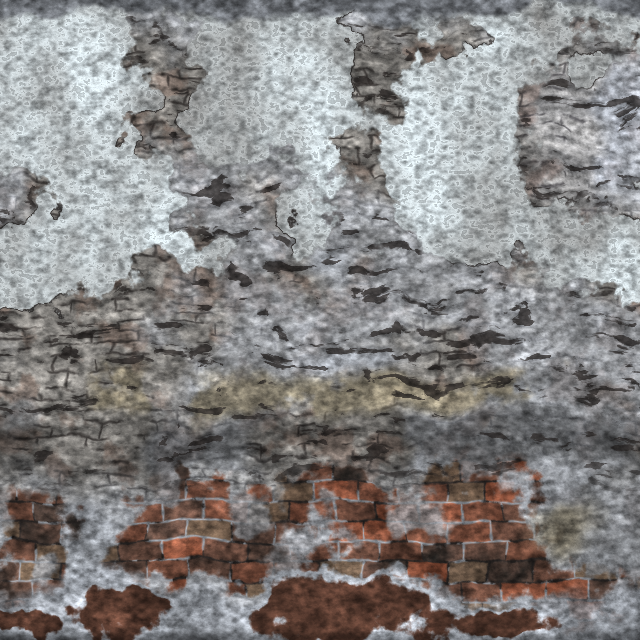
Give the GLSL for this texture, as a WebGL 1 fragment shader.

```glsl
precision highp float;
uniform vec2 u_resolution;

#define EDGE .004
#define WARP .085
#define GRAIN 1.15
#define BRICK_SIZE vec2(.067, .031)
#define STONE_SIZE vec2(.075, .019)
#define PLASTER_LIGHT vec3(.81, .85, .865)
#define PLASTER_GREY vec3(.61, .62, .62)
#define STONE_GREY vec3(.485, .475, .46)
#define OCHRE vec3(.47, .44, .37)
#define BRICK_RED vec3(.43, .29, .235)
#define PALE_GREY vec3(.62, .64, .67)
#define SOOT vec3(.15, .135, .13)

float hash(vec2 p) {
  return fract(sin(dot(p, vec2(127.1, 311.7))) * 43758.5);
}

float noise(vec2 p) {
  vec2 i = floor(p), f = fract(p);
  f = f * f * (3. - 2. * f);
  return mix(mix(hash(i), hash(i + vec2(1, 0)), f.x),
             mix(hash(i + vec2(0, 1)), hash(i + 1.), f.x), f.y);
}

float fbm(vec2 p) {
  float sum = 0., amp = .5;
  for (int i = 0; i < 5; i++) {
    sum += amp * noise(p);
    p = mat2(1.6, 1.2, -1.2, 1.6) * p + 7.3;
    amp *= .5;
  }
  return sum;
}

float box(vec2 p, float x, float y, float w, float h) {
  vec2 d = abs(p - vec2(x, y)) - vec2(w, h);
  return length(max(d, 0.)) + min(max(d.x, d.y), 0.);
}

float oval(vec2 p, float x, float y, float w, float h) {
  return length((p - vec2(x, y)) / vec2(w, h)) - 1.;
}

// Soft oval: 1 in the middle, 0 outside
float spot(vec2 p, float x, float y, float w, float h) {
  return 1. - smoothstep(-.7, .15, oval(p, x, y, w, h));
}

// Running bond: x = distance to the joint, y = random value per block
vec2 courses(vec2 p, vec2 size) {
  vec2 g = p / size;
  float row = floor(g.y);
  g.x += .5 * mod(row, 2.) + .35 * hash(vec2(row, 3));
  vec2 f = (.5 - abs(fract(g) - .5)) * size;
  return vec2(min(f.x, f.y), hash(floor(g)));
}

// Distance to the remaining plaster, negative where it holds
float plasterDistance(vec2 p) {
  float holes = box(p, .26, .85, .045, .1);
  holes = min(holes, box(p, .24, .96, .025, .03));
  holes = min(holes, box(p, .37, .67, .09, .07));
  holes = min(holes, box(p, .605, .89, .05, .095));
  holes = min(holes, box(p, .565, .69, .033, .12));
  holes = min(holes, box(p, .7, .945, .05, .04));
  holes = min(holes, box(p, .91, .79, .105, .1));
  holes = min(holes, box(p, .92, .92, .055, .025));
  holes = min(holes, box(p, .03, .68, .05, .035));
  return max(.53 + .08 * sin(3.14 * p.x) - p.y, -holes);
}

void main() {
  vec2 uv = gl_FragCoord.xy / u_resolution;
  vec2 wobble = vec2(fbm(uv * 13.), fbm(uv * 13. + 31.)) - .48;
  vec2 p = uv + WARP * wobble;
  float broad = fbm(uv * 7. + 3.);
  float mottled = fbm(uv * 32.);
  float fine = fbm(uv * vec2(95, 130));
  float layered = fbm(uv * vec2(24, 74) + wobble * 3.);
  float shade = .5 + mottled;

  // Rough stone courses
  vec2 stone = courses(uv + .05 * wobble, STONE_SIZE);
  vec3 color = STONE_GREY * (.4 + .16 * stone.y + 1.1 * layered);
  color = mix(color, vec3(.4, .32, .28), .5 * smoothstep(.5, .66, fbm(uv * 23. + 9.)));
  float joint = 1. - smoothstep(0., EDGE, stone.x);
  color = mix(color, SOOT, .7 * joint * smoothstep(.47, .6, mottled));
  color = mix(color, PALE_GREY * shade, .65 * smoothstep(.45, .64, broad));
  color += spot(p, .92, .8, .15, .16) * vec3(.1, .11, .13);

  // Ochre blocks above a sooty band
  float ochre = 1. - smoothstep(-.01, .02, box(p, .505, .387, .37, .025));
  color = mix(color, OCHRE * (shade + .08), .85 * ochre * smoothstep(.36, .5, fbm(uv * 15.)));
  float sooty = 1. - smoothstep(.02, .06, abs(p.y - .31));
  color *= 1. - .36 * sooty * smoothstep(.2, .5, broad);
  color = mix(color, PALE_GREY * shade, .8 * spot(p, .55, .45, .11, .025));
  color = mix(color, PALE_GREY, .7 * spot(p, .52, .58, .05, .035));

  // Red brickwork with smeared mortar
  vec2 brick = courses(uv + .022 * wobble, BRICK_SIZE);
  vec3 mortar = PALE_GREY * shade * .86;
  vec3 clay = BRICK_RED * (.35 + 1.2 * mottled) + vec3(.2, .05, 0) * (brick.y - .5);
  clay = mix(clay, OCHRE * shade * .8, .7 * step(.7, brick.y) * step(brick.y, .9));
  vec3 bed = mix(SOOT, mortar, smoothstep(.4, .5, mottled));
  clay = mix(bed, clay, smoothstep(0., EDGE, brick.x + .004 * (fine - .4)));
  float red = min(box(p, .045, .145, .055, .095), box(p, .34, .165, .145, .085));
  red = min(red, box(p, .665, .155, .18, .105));
  red = min(red, box(p, .89, .065, .07, .045)) + .12 * (mottled - .48);
  color = mix(color, mortar, .75 * (1. - smoothstep(.2, .3, p.y)));
  red = 1. - smoothstep(-.012, .012, red);
  color = mix(color, clay, red * (1. - .8 * smoothstep(.5, .6, fbm(uv * 16. + 40.))));
  color = mix(color, OCHRE * shade, .8 * spot(p, .88, .165, .07, .055));
  color = mix(color, PALE_GREY, spot(p, .15, .092, .055, .045));

  // Brown hollows with pale rims in the footing
  color = mix(color, mortar, .8 * (1. - smoothstep(.05, .08, p.y)));
  float hollow = min(oval(p, .53, .042, .145, .047), oval(p, .18, .042, .065, .028));
  hollow = min(hollow, oval(p, .78, .033, .085, .023));
  hollow = min(hollow, oval(p, .03, .03, .05, .017)) + 1.3 * (mottled - .48);
  color = mix(color, PALE_GREY * shade, 1. - smoothstep(.2, .4, hollow));
  color = mix(color, BRICK_RED * shade * .75, 1. - smoothstep(-.1, .1, hollow));

  // Weathered plaster with pale streaks and a broken rim
  float d = plasterDistance(p) + .1 * (mottled - .48) + .08 * (broad - .48);
  float pale = 1.6 * fbm(uv * vec2(11, 3.5) + 5.) + .9 * mottled - .82;
  pale += .6 * (spot(p, .16, .9, .07, .12) + spot(p, .52, .8, .06, .14));
  pale += .5 * (spot(p, .27, .66, .04, .11) + spot(p, .68, .74, .08, .14));
  pale += .5 * (spot(p, .79, .9, .06, .15) + spot(p, .95, .58, .09, .07));
  vec3 plaster = mix(PLASTER_GREY, PLASTER_LIGHT, clamp(pale, -.35, 1.15));
  plaster *= 1. - .3 * smoothstep(.6, .7, fine);
  color *= .85 + .15 * smoothstep(0., .014, d);
  color = mix(color, plaster, 1. - smoothstep(-EDGE, EDGE * 2., d));
  float rim = 1. - smoothstep(.0005, EDGE, abs(d - .003));
  color = mix(color, SOOT, .75 * rim * smoothstep(.5, .6, fbm(uv * 11. + 60.)));

  // Crevices, ledges and grain
  float crevice = 1. - smoothstep(.29, .36, layered);
  crevice *= smoothstep(0., .02, d) * smoothstep(.2, .3, uv.y);
  color = mix(color, SOOT, .75 * crevice);
  color = mix(color, mortar * .78, smoothstep(.975, .99, p.y));
  color *= .7 + .3 * smoothstep(0., .018, uv.y);
  color *= 1. + GRAIN * (fine - .48);
  gl_FragColor = vec4(clamp(color, 0., 1.), 1);
}
```
